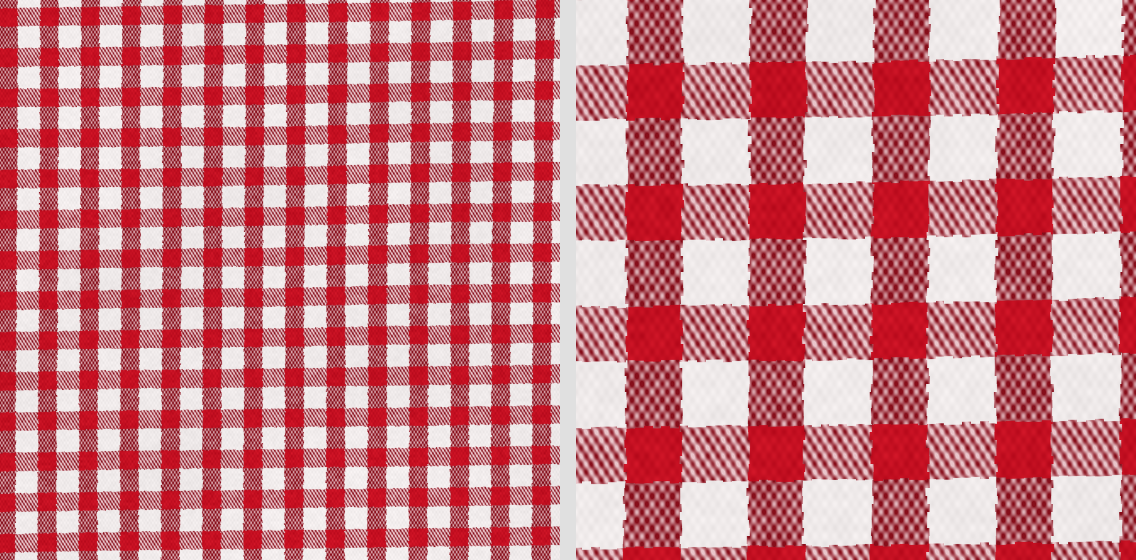
Left: the whole. Right: its middle third, enlarged.
This texture is drawn by a Shadertoy shader. Its source:

```glsl
const float TAU = 6.2831853;

float hash(vec2 p) {
    return fract(sin(dot(p, vec2(127.1, 311.7))) * 43758.5453);
}

float noise(vec2 p) {
    vec2 i = floor(p), f = fract(p);
    f = f * f * (3.0 - 2.0 * f);
    return mix(mix(hash(i), hash(i + vec2(1, 0)), f.x),
               mix(hash(i + vec2(0, 1)), hash(i + vec2(1, 1)), f.x), f.y);
}

// Coverage of a periodic stripe centred on whole numbers
float stripe(float coord, float halfWidth, float blur) {
    float d = abs(fract(coord + 0.5) - 0.5);
    return 1.0 - smoothstep(-blur, blur, d - halfWidth);
}

void mainImage(out vec4 fragColor, in vec2 fragCoord) {
    vec2 uv = fragCoord / iResolution.xy;
    float pixel = 1.0 / min(iResolution.x, iResolution.y);

    // Slightly skewed cloth with a gentle drift
    vec2 drift = 0.003 * (vec2(noise(uv * 4.0), noise(uv * 4.0 + 17.0)) - 0.5);
    float across = (uv.x + 0.0058 * (1.0 - uv.y) - 0.0885 + drift.x) * 13.58;
    float down = (1.0 - uv.y + 0.0143 * uv.x - 0.0315 + drift.y) * 13.84;

    // Ragged stripe borders, one offset per thread
    vec2 thread = floor(uv * vec2(190, 210));
    across += 0.035 * (hash(vec2(thread.y, floor(across * 2.0))) - 0.5);
    down += 0.025 * (hash(vec2(thread.x, floor(down * 2.0) + 50.0)) - 0.5);
    float blur = 10.0 * pixel;
    float warp = stripe(across, 0.226, blur);
    float weft = stripe(down, 0.228, blur);

    // Staggered weave from two crossing diagonals, faded when too fine
    vec2 phase = TAU * (uv + 0.4 * drift) * vec2(165, 105);
    float fallingTwill = cos(phase.x + phase.y);
    float risingTwill = cos(phase.x - phase.y);
    float detail = 1.0 - smoothstep(0.0025, 0.004, pixel);
    float warpWeave = detail * (0.55 * fallingTwill + 0.5 * risingTwill);
    float weftWeave = detail * (0.75 * fallingTwill + 0.3 * risingTwill);
    float grain = noise(uv * vec2(190, 210)) - 0.5;

    // Solid cells
    vec3 white = vec3(0.94, 0.92, 0.92) + 0.018 * warpWeave + 0.03 * grain;
    vec3 red = vec3(0.77, 0.06, 0.13) + vec3(0.03, 0.015, 0.015) * (warpWeave + 2.0 * grain);

    // Mixed cells: darker along the columns, paler along the rows
    vec3 shade = vec3(0.53, 0.05, 0.10);
    vec3 tint = vec3(0.92, 0.78, 0.80);
    vec3 column = mix(shade, tint, clamp(0.36 + 0.45 * warpWeave + 0.25 * grain, 0.0, 1.0));
    vec3 row = mix(shade, tint, clamp(0.58 + 0.50 * weftWeave + 0.25 * grain, 0.0, 1.0));

    vec3 color = mix(mix(white, column, warp), mix(row, red, warp), weft);
    color *= 0.985 + 0.03 * noise(uv * 6.0 + 40.0);
    fragColor = vec4(color, 1.0);
}
```
